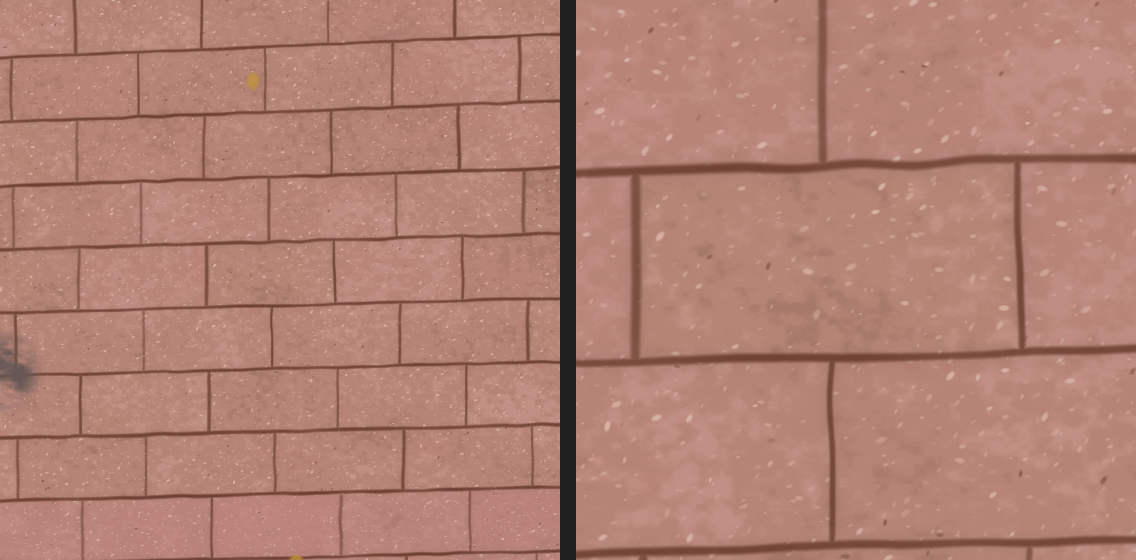
Left, the full canvas; right, a detail of the centre.
Write a Shadertoy shader that draws this texture.

```glsl
// Weathered pink clay pavers in a slightly tilted running bond, with fine pale flecks.

const vec3 CLAY       = vec3(0.71, 0.52, 0.46);
const vec3 CLAY_LIGHT = vec3(0.76, 0.57, 0.52);
const vec3 CLAY_DARK  = vec3(0.65, 0.47, 0.41);
const vec3 CLAY_PINK  = vec3(0.74, 0.51, 0.49);
const vec3 JOINT      = vec3(0.43, 0.25, 0.19);
const vec3 FLECK      = vec3(0.88, 0.74, 0.69);
const vec3 SOOT       = vec3(0.40, 0.34, 0.33);
const vec3 LICHEN     = vec3(0.76, 0.58, 0.22);

float hash(vec2 p) {
    vec3 q = fract(vec3(p.xyx) * 0.1031);
    q += dot(q, q.yzx + 33.33);
    return fract((q.x + q.y) * q.z);
}

float noise(vec2 p) {
    vec2 i = floor(p), f = fract(p);
    f = f * f * (3.0 - 2.0 * f);
    return mix(mix(hash(i), hash(i + vec2(1, 0)), f.x),
               mix(hash(i + vec2(0, 1)), hash(i + vec2(1, 1)), f.x), f.y);
}

float fbm(vec2 p) {
    float sum = 0.0, amp = 0.5;
    for (int i = 0; i < 4; i++) {
        sum += amp * noise(p);
        p = p * 2.03 + 17.3;
        amp *= 0.5;
    }
    return sum / 0.9375;
}

// Soft elliptical patch, 1 at its centre.
float patchMask(vec2 p, vec2 centre, vec2 radius) {
    return 1.0 - smoothstep(0.35, 1.0, length((p - centre) / radius));
}

// Course coordinate: whole numbers lie on the bed joints; y returns the course height.
vec2 courseAt(vec2 p) {
    float height = 0.1131 + 0.0022 * p.x;
    float bow = (0.004 + 0.006 * p.x) * max(sin(3.14159 * (p.y - 0.115) / 0.8), 0.0);
    return vec2((p.y + bow - 0.1055 - 0.026 * p.x) / height + 1.0, height);
}

// Joint cover from the distance to its centre line.
float joint(float dist, float halfWidth, float pixel) {
    return 1.0 - smoothstep(halfWidth * 0.3, halfWidth * 1.5 + 0.5 * pixel, dist);
}

// Scattered slanted flecks, one candidate in each grid cell.
float flecks(vec2 p, float cells, float share, float size, float pixel) {
    vec2 home = floor(p * cells);
    float cover = 0.0;
    for (int j = -1; j <= 1; j++)
    for (int i = -1; i <= 1; i++) {
        vec2 cell = home + vec2(i, j);
        float lit = step(hash(cell + 71.0), share);
        vec2 d = p - (cell + vec2(hash(cell + 5.0), hash(cell + 29.0))) / cells;
        float angle = 0.55 + 1.6 * (hash(cell + 43.0) - 0.5);
        float c = cos(angle), s = sin(angle);
        d = vec2(c * d.x + s * d.y, (c * d.y - s * d.x) * 1.9);
        float radius = size * mix(0.5, 1.3, hash(cell + 13.0));
        float spot = 1.0 - smoothstep(radius * 0.4, radius + 0.5 * pixel, length(d));
        cover = max(cover, lit * spot * mix(0.3, 1.0, hash(cell + 91.0)));
    }
    return cover;
}

void mainImage(out vec4 fragColor, in vec2 fragCoord) {
    vec2 p = fragCoord / iResolution.y;
    float pixel = 1.0 / iResolution.y;

    // Running bond with gently wandering joints
    vec2 q = p + 0.003 * (vec2(noise(p * 28.0), noise(p * 28.0 + 50.0)) - 0.5);
    vec2 course = courseAt(q);
    float row = floor(course.x);
    float bed = floor(course.x + 0.5);
    float brickWidth = 0.2303 - 0.0005 * row;
    float start = 0.148 - 0.0018 * row - 0.115 * mod(row, 2.0);
    float u = (q.x - start) / brickWidth;
    float head = floor(u + 0.5);
    vec2 brick = vec2(floor(u), row) + 20.0;
    float bedDist = abs(course.x - bed) * course.y;
    float headDist = abs(u - head) * brickWidth;

    // Clay body: brick tint, blotches and grain
    float tone = 0.6 * (fbm(p * 13.0) - 0.5) + 0.75 * (fbm(p * vec2(95, 120)) - 0.5)
               + 0.24 * (hash(brick) - 0.5);
    vec3 color = mix(CLAY, CLAY_LIGHT, smoothstep(0.03, 0.32, tone));
    color = mix(color, CLAY_DARK, smoothstep(0.05, 0.34, -tone));
    float pink = 0.5 * hash(brick + 7.0) * fbm(p * 6.0 + 9.0) + 0.45 * (1.0 - step(1.0, row));
    color = mix(color, CLAY_PINK, pink);

    // Pale mineral flecks and sparse dark pits
    float pale = max(flecks(p, 58.0, 0.42, 0.0034, pixel),
                     0.6 * flecks(p + 3.7, 105.0, 0.4, 0.0022, pixel));
    color = mix(color, FLECK, 0.8 * pale);
    color = mix(color, JOINT, 0.55 * flecks(p + 8.1, 38.0, 0.13, 0.0028, pixel));

    // Joints, uneven in width and depth
    float wear = noise(p * 16.0 + 4.0);
    float bedWidth = mix(0.0019, 0.0034, 0.5 * wear + 0.5 * hash(vec2(bed + 30.0, 3.0)));
    float headWidth = mix(0.0015, 0.0030, hash(vec2(head, row) + 60.0));
    float headDepth = mix(0.5, 0.95, hash(vec2(head, row) + 80.0)) * mix(0.8, 1.0, wear);
    float gap = max(joint(bedDist, bedWidth, pixel) * mix(0.75, 1.0, wear),
                    joint(headDist, headWidth, pixel) * headDepth);
    float shade = exp(-min(bedDist, headDist) / 0.004);
    color = mix(color * (1.0 - 0.09 * shade), JOINT, gap);

    // Soot at the left edge and two yellow lichen spots
    float soot = patchMask(p, vec2(0.01, 0.335), vec2(0.075, 0.085));
    color = mix(color, SOOT, soot * smoothstep(0.25, 0.7, fbm(p * vec2(22, 45))));
    float lichen = patchMask(p, vec2(0.452, 0.855), vec2(0.015, 0.021))
                 + patchMask(p, vec2(0.529, 0.003), vec2(0.016, 0.008));
    color = mix(color, LICHEN, 0.75 * lichen);

    fragColor = vec4(color, 1.0);
}
```
